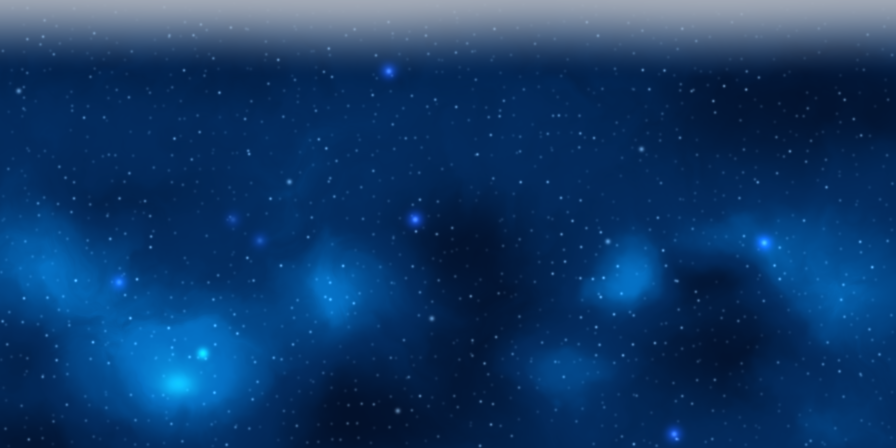
Write a Shadertoy shader that draws this background.

```glsl
// Deep blue night sky: soft nebula clouds, scattered stars and a pale haze on top.
// Elliptic clouds, bent by fractal noise, sum to a density that a colour ramp tints;
// grid-hashed stars and a few tinted beacons are added over it.

const vec3 VOID_BLUE  = vec3(0.008, 0.06, 0.16);
const vec3 NIGHT_BLUE = vec3(0.01, 0.17, 0.37);
const vec3 MID_BLUE   = vec3(0.01, 0.28, 0.54);
const vec3 GLOW_BLUE  = vec3(0.02, 0.44, 0.77);
const vec3 CORE_BLUE  = vec3(0.04, 0.61, 0.91);
const vec3 BEACON_BLUE = vec3(0.12, 0.32, 1.0);
const vec3 CORE_GREEN = vec3(0.08, 0.75, 0.55);
const vec3 STAR_WHITE = vec3(0.65, 0.78, 0.85);
const vec3 HAZE_GREY  = vec3(0.64, 0.67, 0.72);

const float BASE_DENSITY = 0.30;
const float WARP = 0.10;         // how far noise bends the clouds
const float WISPS = 0.28;        // noise contrast inside the clouds
const float STAR_SIZE = 0.0033;
const float STAR_SHARE = 0.55;   // part of the grid cells holding a star

// Position and strength of the blue beacons
const vec3 BEACONS[7] = vec3[7](
    vec3(0.868, 0.841, 0.75), vec3(0.927, 0.510, 0.85), vec3(1.706, 0.458, 0.85),
    vec3(0.266, 0.370, 0.55), vec3(1.505, 0.031, 0.75), vec3(0.580, 0.463, 0.35),
    vec3(0.520, 0.510, 0.30));

// Positions of the brighter white stars
const vec2 BRIGHT_STARS[6] = vec2[6](
    vec2(0.646, 0.594), vec2(0.042, 0.797), vec2(1.432, 0.667),
    vec2(0.964, 0.289), vec2(0.888, 0.083), vec2(1.357, 0.461));

float hash(vec2 p) {
    return fract(sin(dot(p, vec2(127.1, 311.7))) * 43758.55);
}

float noise(vec2 p) {
    vec2 i = floor(p), f = fract(p);
    f = f * f * (3.0 - 2.0 * f);
    return mix(mix(hash(i), hash(i + vec2(1, 0)), f.x),
               mix(hash(i + vec2(0, 1)), hash(i + vec2(1, 1)), f.x), f.y);
}

float fbm(vec2 p) {
    float sum = 0.0, amp = 0.5;
    for (int i = 0; i < 5; i++) {
        sum += amp * noise(p);
        p = mat2(1.6, 1.2, -1.2, 1.6) * p + 7.3;
        amp *= 0.5;
    }
    return sum;
}

float cloud(vec2 p, vec2 centre, vec2 radii) {
    vec2 q = (p - centre) / radii;
    return exp(-dot(q, q));
}

float nebulaDensity(vec2 p) {
    vec2 bend = vec2(fbm(p * 5.0), fbm(p * 5.0 + 31.0)) - 0.48;
    vec2 q = p + WARP * bend;
    float d = BASE_DENSITY;
    // Luminous clouds, left to right
    d += 0.40 * cloud(q, vec2(0.05, 0.41), vec2(0.15, 0.13));
    d += 0.16 * cloud(q, vec2(0.26, 0.36), vec2(0.16, 0.10));
    d += 0.48 * cloud(q, vec2(0.39, 0.19), vec2(0.22, 0.14));
    d += 0.24 * cloud(q, vec2(0.42, 0.13), vec2(0.10, 0.07));
    d += 0.10 * cloud(q, vec2(0.64, 0.50), vec2(0.30, 0.20));
    d += 0.48 * cloud(q, vec2(0.78, 0.33), vec2(0.12, 0.085));
    d += 0.28 * cloud(q, vec2(1.28, 0.15), vec2(0.10, 0.09));
    d += 0.55 * cloud(q, vec2(1.38, 0.38), vec2(0.065, 0.09));
    d += 0.28 * cloud(q, vec2(1.68, 0.47), vec2(0.18, 0.07));
    d += 0.38 * cloud(q, vec2(1.88, 0.35), vec2(0.15, 0.11));
    d += 0.15 * cloud(q, vec2(1.82, 0.08), vec2(0.20, 0.11));
    // Dark dust, left to right
    d -= 0.22 * cloud(q, vec2(0.04, 0.00), vec2(0.22, 0.10));
    d -= 0.16 * cloud(q, vec2(0.04, 0.22), vec2(0.09, 0.08));
    d -= 0.13 * cloud(q, vec2(0.34, 0.57), vec2(0.20, 0.08));
    d -= 0.28 * cloud(q, vec2(0.80, 0.04), vec2(0.24, 0.13));
    d -= 0.24 * cloud(q, vec2(1.03, 0.48), vec2(0.17, 0.13));
    d -= 0.20 * cloud(q, vec2(1.10, 0.23), vec2(0.16, 0.18));
    d -= 0.20 * cloud(q, vec2(1.57, 0.39), vec2(0.09, 0.05));
    d -= 0.25 * cloud(q, vec2(1.60, 0.19), vec2(0.22, 0.15));
    d -= 0.22 * cloud(p, vec2(1.85, 0.75), vec2(0.45, 0.14));
    d -= 0.10 * cloud(p, vec2(0.70, 0.85), vec2(1.20, 0.09));
    float wisp = fbm(p * 8.0 + 3.0 * bend) - 0.48;
    return d + WISPS * wisp * (0.35 + max(d, 0.0));
}

vec3 nebulaColour(float d) {
    vec3 c = mix(VOID_BLUE, NIGHT_BLUE, smoothstep(-0.04, 0.33, d));
    c = mix(c, MID_BLUE, smoothstep(0.30, 0.56, d));
    c = mix(c, GLOW_BLUE, smoothstep(0.52, 0.80, d));
    return mix(c, CORE_BLUE, smoothstep(0.78, 1.10, d));
}

// One softly blurred star per chosen grid cell
float starField(vec2 p, float cells, float seed) {
    vec2 id = floor(p * cells) + seed;
    vec2 spot = 0.2 + 0.6 * vec2(hash(id), hash(id + 17.3));
    float dist = length(fract(p * cells) - spot) / cells;
    float power = 0.08 + 0.42 * pow(hash(id + 41.7), 4.0);
    return power * step(hash(id + 73.1), STAR_SHARE) * exp(-pow(dist / STAR_SIZE, 2.0));
}

void mainImage(out vec4 fragColor, in vec2 fragCoord) {
    vec2 p = fragCoord / iResolution.y;
    vec3 colour = nebulaColour(nebulaDensity(p));

    // Stars and beacons
    float stars = starField(p, 28.0, 0.0) + starField(p + 0.37, 22.0, 91.0);
    for (int i = 0; i < 6; i++)
        stars += 0.5 * cloud(p, BRIGHT_STARS[i], vec2(0.0055));
    colour += STAR_WHITE * stars;
    for (int i = 0; i < 7; i++) {
        float halo = cloud(p, BEACONS[i].xy, vec2(0.017));
        float heart = cloud(p, BEACONS[i].xy, vec2(0.006));
        colour += BEACONS[i].z * (0.65 * halo * BEACON_BLUE + 0.4 * heart * STAR_WHITE);
    }
    colour += CORE_GREEN * 0.65 * cloud(p, vec2(0.453, 0.211), vec2(0.012));
    colour += CORE_GREEN * 0.32 * cloud(p, vec2(0.398, 0.142), vec2(0.035, 0.025));

    // Haze along the upper edge
    float haze = smoothstep(0.83, 1.02, p.y + 0.02 * (noise(p * 2.5) - 0.5));
    fragColor = vec4(mix(colour, HAZE_GREY, haze), 1.0);
}
```
